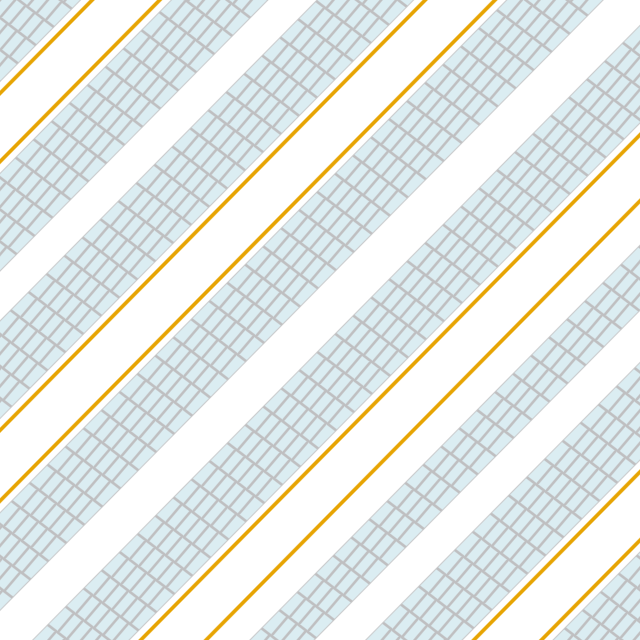
Write a WebGL 1 fragment shader that draws this pattern.

```glsl
precision highp float;

uniform vec2 u_resolution;

// Colours
const vec3 PAPER = vec3(1.0);
const vec3 GLASS = vec3(0.86, 0.93, 0.95);
const vec3 GRID = vec3(0.75, 0.75, 0.755);
const vec3 AMBER = vec3(0.905, 0.645, 0.01);

// Layout of the diagonal stripes, measured along the edges of the canvas
const float STEEPNESS = 1.012;
const float PERIOD = 0.5345;
const float UPPER_LINE = 0.1458;
const float LOWER_LINE = 0.2526;
const float UPPER_DRIFT = 0.0091;
const float LOWER_DRIFT = 0.0050;
const float DRIFT_RATE = 2.0944;
const float LINE_GAP = 0.0185;
const float LINE_HALF = 0.0029;

// Panel grid
const float COLUMNS = 6.0;
const float NARROW_COLUMNS = 4.0;
const float NARROW_INDEX = 2.0;
const float CELL_WIDTH = 0.0254;
const float ROW_LENGTH = 0.0565;
const float ROW_SKEW = 0.13;
const float ROW_SHIFT = 0.022;
const float COLUMN_LEAN = 0.16;
const float ROW_HALF = 0.0021;
const float COLUMN_HALF = 0.0020;
const float OUTLINE_HALF = 0.0008;

// Converts edge measure to perpendicular distance
const float PERP = 0.7071;

float softness() {
  return 0.8 / min(u_resolution.x, u_resolution.y);
}

// Coverage of a line at the given distance from its centre
float stroke(float dist, float halfWidth) {
  float s = softness();
  return 1.0 - smoothstep(halfWidth - s, halfWidth + s, abs(dist));
}

// Panel band: across and along are diagonal coordinates
vec3 drawBand(vec3 base, float across, float along, float start,
              float columns, float phase) {
  float depth = across - start;
  float width = columns * CELL_WIDTH;
  float edge = (abs(depth - 0.5 * width) - 0.5 * width) * PERP;
  float inside = 1.0 - smoothstep(-softness(), softness(), edge);

  // Skewed cross bars
  float row = (along - ROW_SKEW * depth - phase) / ROW_LENGTH;
  float rowDist = abs(fract(row + 0.5) - 0.5) * ROW_LENGTH * PERP;

  // Dividers lean slightly within each row
  float column = depth / CELL_WIDTH + COLUMN_LEAN * (fract(row) - 0.5);
  float divider = clamp(floor(column + 0.5), 1.0, columns - 1.0);
  float columnDist = (column - divider) * CELL_WIDTH * PERP;

  float grid = max(stroke(rowDist, ROW_HALF), stroke(columnDist, COLUMN_HALF));
  vec3 colour = mix(base, mix(GLASS, GRID, grid), inside);
  return mix(colour, GRID, 0.8 * stroke(edge, OUTLINE_HALF));
}

void main() {
  vec2 uv = gl_FragCoord.xy / u_resolution;
  float down = 1.0 - uv.y;
  float across = STEEPNESS * uv.x + down;
  float along = uv.x - down;
  float fullWidth = COLUMNS * CELL_WIDTH;
  vec3 colour = PAPER;

  // Each repeat: band, two amber lines, band
  for (int i = 0; i < 4; i++) {
    float k = float(i);
    float drift = sin(DRIFT_RATE * k);
    float upper = UPPER_LINE + PERIOD * k - UPPER_DRIFT * drift;
    float lower = LOWER_LINE + PERIOD * k - LOWER_DRIFT * drift;
    bool narrow = abs(k - NARROW_INDEX) < 0.5;
    float columns = narrow ? NARROW_COLUMNS : COLUMNS;
    float lowerEnd = lower + LINE_GAP + fullWidth;

    colour = drawBand(colour, across, along, upper - LINE_GAP - fullWidth,
                      COLUMNS, ROW_SHIFT * (1.0 + 0.84 * k));
    colour = drawBand(colour, across, along, lowerEnd - columns * CELL_WIDTH,
                      columns, ROW_SHIFT * (0.2 + k));

    float line = max(stroke((across - upper) * PERP, LINE_HALF),
                     stroke((across - lower) * PERP, LINE_HALF));
    colour = mix(colour, AMBER, line);
  }

  gl_FragColor = vec4(colour, 1.0);
}
```
